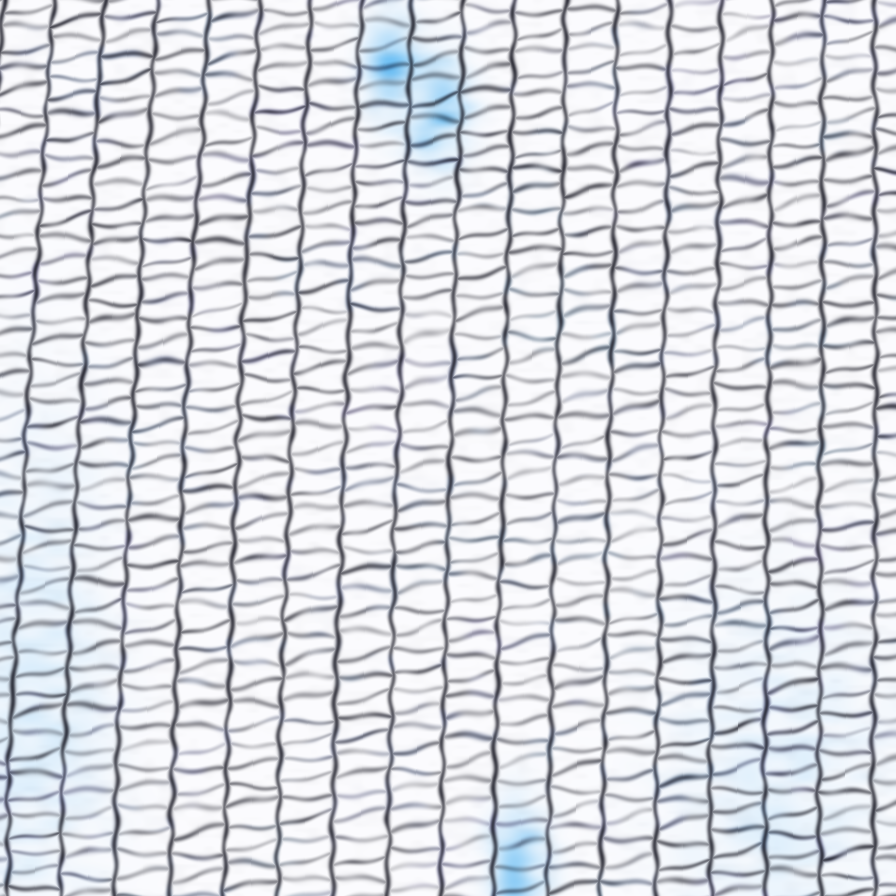
Reproduce this texture procedurally as a Shadertoy shader.

```glsl
// Knitted shade net on white: slanting dark vertical cords, joined by a zigzag
// of thin grey threads. Cords and threads are soft bands around curves, varied
// by hashes per thread and smooth noise; a few blue stains tint the cloth.

float hash(vec2 p) {
    vec3 q = fract(p.xyx * vec3(0.1031, 0.1030, 0.0973));
    q += dot(q, q.yzx + 33.33);
    return fract((q.x + q.y) * q.z);
}

float noise(vec2 p) {
    vec2 i = floor(p), f = fract(p);
    f = f * f * (3.0 - 2.0 * f);
    return mix(mix(hash(i), hash(i + vec2(1, 0)), f.x),
               mix(hash(i + vec2(0, 1)), hash(i + vec2(1, 1)), f.x), f.y);
}

// Soft band: 1 on the curve, falling off with distance
float band(float dist, float width) {
    return exp(-0.5 * dist * dist / (width * width));
}

float blob(vec2 p, vec2 centre, vec2 size) {
    vec2 d = (p - centre) / size;
    return exp(-dot(d, d));
}

// Darkness of the threads between two cords; t runs from 0 to 1 across the column
float threads(vec2 uv, float column, float t) {
    float row = uv.y * 44.0 + 2.0 * hash(vec2(column, 7.0))
              + 0.5 * noise(vec2(column * 5.3, uv.y * 9.0));
    float ink = 0.0;
    for (int i = -1; i <= 2; i++) {
        float n = floor(row) + float(i);
        vec2 id = vec2(column + 40.0, n + 20.0);
        float rnd = hash(id), rnd2 = hash(id + 91.7);
        bool rising = mod(n, 2.0) < 0.5;

        // Rising threads alternate with nearly level ones
        float slope = rising ? mix(0.35, 0.8, rnd) : mix(-0.3, 0.2, rnd);
        float height = n + slope * (t - 0.5) + 0.35 * (rnd2 - 0.5)
                     + 0.09 * sin(6.283 * (t + rnd2));

        // Thinner at the ends, uneven along the length
        float belly = sqrt(max(4.0 * t * (1.0 - t), 0.0));
        float width = 0.0022 * mix(0.7, 1.1, belly) * mix(0.8, 1.15, rnd2);
        float shade = mix(0.28, 0.68, hash(id + 13.1))
                    * mix(0.65, 1.2, noise(vec2(t * 3.0 + rnd * 50.0, n)));
        ink = max(ink, shade * band((row - height) / 44.0, width));
    }
    return ink;
}

void mainImage(out vec4 fragColor, in vec2 fragCoord) {
    vec2 uv = fragCoord / iResolution.xy;

    // Column coordinate: cords lean right and draw together towards the top
    float spacing = mix(0.0605, 0.0572, uv.y);
    float start = mix(0.0065, 0.061, uv.y) - 0.02 * uv.y * (1.0 - uv.y) * (1.0 - uv.x);
    float across = (uv.x - start) / spacing
                 + 0.07 * (noise(uv * vec2(9.0, 7.0)) - 0.5);

    // Nearest cord, pulled left and right by the stitches
    float cord = floor(across + 0.5);
    float phase = 6.283 * hash(vec2(cord + 30.0, 3.0));
    float wiggle = 0.0017 * sin(uv.y * 138.2 + phase)
                 + 0.0022 * (noise(vec2(cord * 3.7, uv.y * 45.0)) - 0.5);
    float cordDist = (across - cord) * spacing - wiggle;
    float grain = noise(vec2(cord * 8.1, uv.y * 70.0));
    float cordInk = mix(0.66, 0.95, grain) * band(cordDist, mix(0.0018, 0.0025, grain));

    // Threads are bounded by the wiggled cords
    float pulled = across - wiggle / spacing;
    float threadInk = threads(uv, floor(pulled), fract(pulled));

    // Broad patches of paler and darker cloth, heavier towards both sides
    float zone = 0.75 + 0.35 * noise(uv * 5.0 + 3.0) + 0.4 * pow(abs(uv.x - 0.5), 1.5);
    float ink = max(cordInk * mix(0.9, 1.0, zone), threadInk * zone);
    ink = clamp(ink + 0.05 * (noise(uv * vec2(60.0, 150.0)) - 0.55), 0.0, 1.0);

    vec3 white = vec3(0.985, 0.985, 0.995);
    vec3 thread = vec3(0.17, 0.17, 0.21);
    vec3 color = mix(white, thread, ink);

    // Faint cyan and violet fringes beside the threads
    float fringe = ink * (1.0 - ink) * smoothstep(0.4, 0.9, noise(uv * vec2(28.0, 50.0) + 11.0));
    vec3 fringeTint = mix(vec3(0.5, 0.1, -0.15), vec3(0.2, 0.35, -0.2), noise(uv * 13.0));
    color -= 0.45 * fringe * fringeTint;

    // Blue stains, streaked along the threads
    float stain = blob(uv, vec2(0.435, 0.925), vec2(0.026, 0.05))
                + blob(uv, vec2(0.49, 0.875), vec2(0.032, 0.055))
                + blob(uv, vec2(0.58, 0.035), vec2(0.03, 0.06))
                + 0.25 * blob(uv, vec2(0.04, 0.22), vec2(0.08, 0.28))
                + 0.2 * blob(uv, vec2(0.87, 0.12), vec2(0.12, 0.2));
    stain *= mix(0.25, 1.0, noise(uv * vec2(30.0, 75.0) + 5.0));
    color *= mix(vec3(1.0), vec3(0.38, 0.74, 0.96), clamp(stain, 0.0, 1.0));

    fragColor = vec4(clamp(color, 0.0, 1.0), 1.0);
}
```
